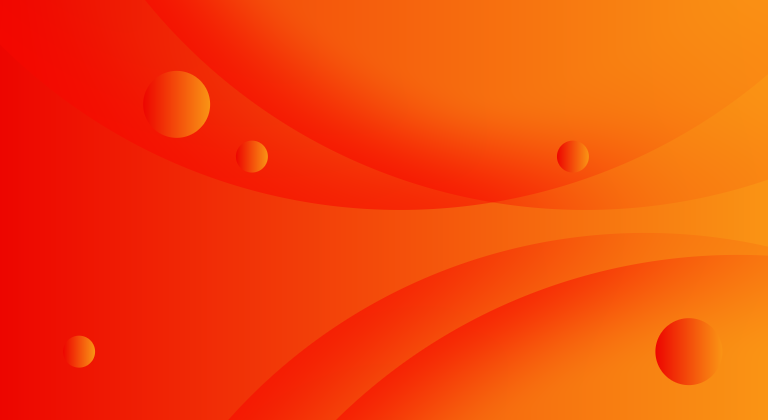
Write a Shadertoy shader that draws this background.

```glsl
// Draws a red to orange backdrop with large shaded discs and small gradient bubbles.

#define RED vec3(0.93, 0.02, 0.00)
#define ORANGE vec3(0.98, 0.58, 0.08)
#define RIM_RED vec3(0.97, 0.03, 0.00)
#define RIM_WIDTH 0.14
#define RIM_STRONG 0.60
#define RIM_WEAK 0.10
#define RIM_FADE 0.45
#define BUBBLE_COUNT 5

// Bubble centre and radius, in units of canvas width
const vec3 bubbles[BUBBLE_COUNT] = vec3[BUBBLE_COUNT](
    vec3(0.230, 0.411, 0.0436),
    vec3(0.328, 0.343, 0.0208),
    vec3(0.746, 0.343, 0.0208),
    vec3(0.103, 0.089, 0.0208),
    vec3(0.897, 0.089, 0.0436)
);

vec3 warmGradient(float t) {
    return mix(RED, ORANGE, clamp(t, 0.0, 1.0));
}

// Antialiased coverage from a depth that is positive inside the shape
float coverage(float depth) {
    return clamp(depth * iResolution.x + 0.5, 0.0, 1.0);
}

// Translucent disc: red inner rim that weakens to the right, lighter core
vec3 shadeDisc(vec3 color, vec2 p, vec2 center, float radius,
               float fadeStart, float lift) {
    float depth = radius - length(p - center);
    float rim = 1.0 - smoothstep(-0.02, RIM_WIDTH, depth);
    float strength = mix(RIM_STRONG, RIM_WEAK,
                         smoothstep(fadeStart, fadeStart + RIM_FADE, p.x));
    vec3 shaded = mix(color, ORANGE, lift * (1.0 - rim));
    shaded = mix(shaded, RIM_RED, rim * strength);
    return mix(color, shaded, coverage(depth));
}

void mainImage(out vec4 fragColor, in vec2 fragCoord) {
    vec2 p = fragCoord / iResolution.x;
    vec3 color = warmGradient(p.x);

    // Upper pair of discs
    color = shadeDisc(color, p, vec2(0.521, 1.011), 0.7375, 0.50, 0.00);
    color = shadeDisc(color, p, vec2(0.762, 1.011), 0.7375, 0.45, 0.28);

    // Lower pair of discs
    color = shadeDisc(color, p, vec2(0.840, -0.483), 0.7266, 0.45, 0.05);
    color = shadeDisc(color, p, vec2(0.961, -0.530), 0.7450, 0.62, 0.18);

    // Bubbles, each with its own left to right gradient
    for (int i = 0; i < BUBBLE_COUNT; i++) {
        vec2 offset = p - bubbles[i].xy;
        float radius = bubbles[i].z;
        vec3 fill = warmGradient(0.5 + 0.5 * offset.x / radius);
        color = mix(color, fill, coverage(radius - length(offset)));
    }

    fragColor = vec4(color, 1.0);
}
```
